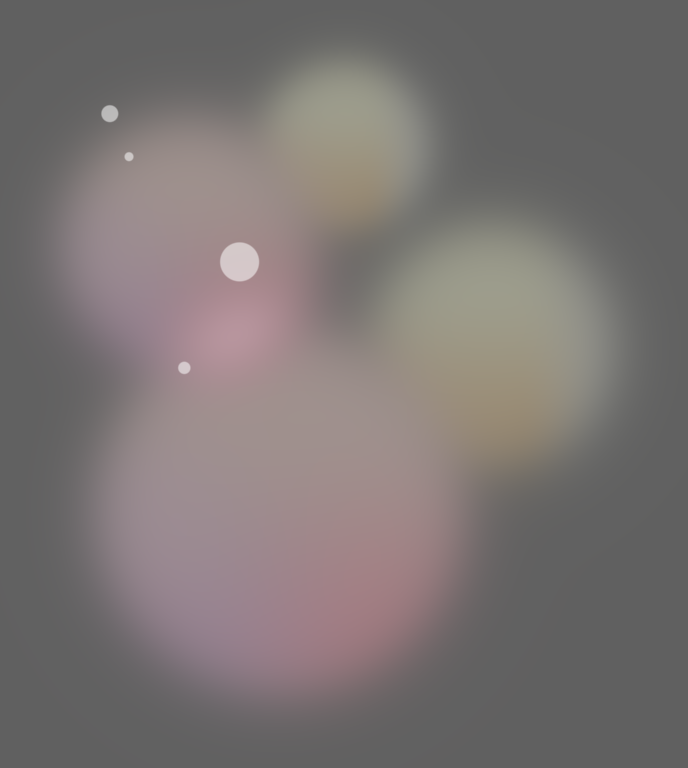
Reproduce this background procedurally as a Shadertoy shader.

```glsl
#define BACKDROP vec3(0.378)
#define BEIGE vec3(0.625, 0.570, 0.555)
#define MAUVE vec3(0.595, 0.510, 0.570)
#define ROSE vec3(0.645, 0.485, 0.510)
#define SAGE vec3(0.620, 0.620, 0.555)
#define FOG vec3(0.600, 0.600, 0.570)
#define OCHRE vec3(0.605, 0.545, 0.450)
#define BLUSH vec3(0.735, 0.600, 0.635)
#define SOFTNESS 0.023
#define DOT_OPACITY 0.54

// Shade a blob: one tint above, blending to two tints below
vec3 blobTint(vec2 q, vec3 top, vec3 lowLeft, vec3 lowRight) {
    vec3 low = mix(lowLeft, lowRight, smoothstep(-0.5, 0.6, q.x));
    return mix(low, top, smoothstep(-0.85, 0.6, q.y));
}

// Coverage of a blurred disc with long, soft tails
float softDisc(vec2 p, vec2 center, float radius, float blur) {
    return 1.0 / (1.0 + exp((length(p - center) - radius) / blur));
}

vec3 pinkBlob(vec3 base, vec2 p, vec2 center, float radius) {
    vec2 q = (p - center) / radius;
    vec3 tint = blobTint(q, BEIGE, MAUVE, ROSE);
    tint = mix(tint, vec3(0.615, 0.555, 0.590), 0.55 * smoothstep(0.1, -0.9, q.x)
        * smoothstep(0.9, 0.0, abs(q.y)));
    return mix(base, tint, softDisc(p, center, radius, SOFTNESS));
}

vec3 sageBlob(vec3 base, vec2 p, vec2 center, float radius, float blur) {
    vec2 q = (p - center) / radius;
    vec3 tint = blobTint(q, SAGE, OCHRE, OCHRE);
    tint = mix(tint, FOG, smoothstep(0.2, 1.0, q.x));
    return mix(base, tint, softDisc(p, center, radius, blur));
}

void mainImage(out vec4 fragColor, in vec2 fragCoord) {
    vec2 p = fragCoord / iResolution.y;
    float pixel = 1.0 / iResolution.y;
    vec3 color = BACKDROP;

    // Blurred blobs, back to front
    color = sageBlob(color, p, vec2(0.449, 0.810), 0.108, 0.75 * SOFTNESS);
    color = sageBlob(color, p, vec2(0.640, 0.549), 0.157, SOFTNESS);
    color = pinkBlob(color, p, vec2(0.365, 0.336), 0.240);
    color = pinkBlob(color, p, vec2(0.247, 0.680), 0.166);

    // Tilted blush where the pink blobs meet
    vec2 g = p - vec2(0.305, 0.563);
    g = mat2(0.88, -0.47, 0.47, 0.88) * g / vec2(0.085, 0.058);
    color = mix(color, BLUSH, 0.85 * exp(-dot(g, g)));

    // Crisp pale dots: position and radius
    vec3 dots[4] = vec3[4](
        vec3(0.143, 0.852, 0.0110), vec3(0.168, 0.796, 0.0058),
        vec3(0.312, 0.659, 0.0254), vec3(0.240, 0.521, 0.0080));
    for (int i = 0; i < 4; i++) {
        float d = length(p - dots[i].xy) - dots[i].z;
        color = mix(color, vec3(1.0), DOT_OPACITY * smoothstep(pixel, -pixel, d));
    }

    fragColor = vec4(color, 1.0);
}
```
